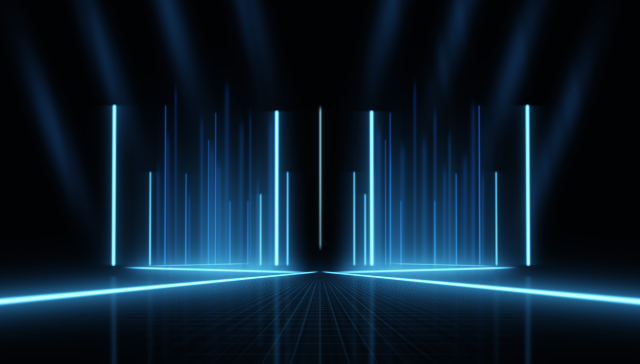
This background is drawn by a Shadertoy shader. Its source:

```glsl
// Dark stage with upright neon bars, soft ceiling shafts and glowing beams on a tiled floor.
#define HORIZON 0.256
#define LIGHT vec3(0.17, 0.60, 1.0)
#define BLUE vec3(0.06, 0.36, 1.0)
#define PALE vec3(0.55, 0.95, 1.1)
#define AMBIENT vec3(0.004, 0.007, 0.014)
#define BEAM_SLOPE 0.094
#define HAZE 0.62
#define SHAFTS 0.30
#define PLANKS 3.2
#define FAINT_BARS 12

// Mirrored pairs: left offset, right offset, top, power
const vec4 BARS[11] = vec4[11](
    vec4(0.566, 0.571, 0.710, 1.00), vec4(0.119, 0.142, 0.694, 1.00),
    vec4(0.466, 0.484, 0.527, 0.60), vec4(0.089, 0.094, 0.527, 0.60),
    vec4(0.163, 0.124, 0.466, 0.58), vec4(0.425, 0.438, 0.710, 0.40),
    vec4(0.368, 0.374, 0.523, 0.40), vec4(0.287, 0.193, 0.690, 0.36),
    vec4(0.306, 0.180, 0.616, 0.33), vec4(0.247, 0.315, 0.447, 0.38),
    vec4(0.198, 0.222, 0.448, 0.34));

float hash(float n) { return fract(sin(n * 127.1) * 43758.5453); }

float noise(float x) {
    float f = fract(x);
    return mix(hash(floor(x)), hash(floor(x) + 1.0), f * f * (3.0 - 2.0 * f));
}

float bell(float d, float width) { return exp(-d * d / (width * width)); }

// Soft window between two limits
float span(float lo, float hi, float soft, float v) {
    return smoothstep(lo - soft, lo + soft, v) * (1.0 - smoothstep(hi - soft, hi + soft, v));
}

vec3 uprightBars(float x, float y, float px) {
    float ax = abs(x);
    vec3 sum = vec3(0.0);
    for (int i = 0; i < 11; i++) {
        vec4 b = BARS[i];
        float offset = (x < 0.0 ? b.x : b.y) * (1.0 + 0.01 * (0.5 - y));
        float d = abs(ax - offset);
        float strength = b.w * b.w;
        float core = 7.0 * strength * bell(d, max(0.002 + 0.0018 * strength, 0.7 * px));
        float halo = 0.45 * strength * exp(-d / 0.016);
        float fade = span(0.272, b.z, 0.005, y) * mix(1.0, 0.55, smoothstep(0.3, b.z, y) * (1.0 - strength));
        sum += mix(BLUE, LIGHT, smoothstep(0.4, 0.58, b.w)) * (core + halo) * fade;
    }
    // Blurred bars scattered behind
    float side = x < 0.0 ? 3.0 : 41.0;
    for (int i = 0; i < FAINT_BARS; i++) {
        float id = float(i) + side;
        float offset = mix(0.13, 0.46, (float(i) + hash(id)) / float(FAINT_BARS));
        float top = mix(0.45, 0.78, hash(id + 7.3));
        float width = mix(0.003, 0.008, hash(id + 3.7));
        sum += BLUE * 0.24 * bell(ax - offset, width) * span(0.28, top, 0.03, y);
    }
    // Pale centre bar
    float centre = bell(x - 0.001, max(0.0032, 0.7 * px)) + 0.06 * exp(-ax / 0.012);
    return sum + PALE * centre * span(0.32, 0.702, 0.012, y) * mix(0.65, 1.0, smoothstep(0.3, 0.55, y));
}

float ceilingShafts(float ax, float x, float y) {
    float sum = 0.0;
    for (int i = 0; i < 4; i++) {
        float n = float(i);
        float offset = 0.20 + 0.22 * n - (0.24 + 0.04 * n) * (1.0 - y) - 0.03 * step(0.0, x) * n * 0.8;
        sum += bell(ax - offset, 0.036) * bell(y - 1.0 + 0.04 * n * n, 0.22);
    }
    return sum * (0.7 + 0.5 * noise(x * 40.0 + y * 8.0));
}

float curtainHaze(float ax, float x, float y) {
    float h = max(y - 0.265, 0.0);
    float window = smoothstep(0.02, 0.17, ax) * (1.0 - smoothstep(0.28, 0.62, ax));
    float streaks = 0.55 + 0.4 * noise(x * 34.0) + 0.3 * noise(x * 95.0 + 20.0);
    float rise = HAZE * bell(h, 0.27) * streaks + 0.6 * exp(-h / 0.035);
    return window * rise * smoothstep(0.225, 0.268, y);
}

float floorBeams(float ax, float y, float px) {
    // Front beams spread from the vanishing point
    float d = y - (0.254 - BEAM_SLOPE * ax);
    float grow = smoothstep(0.0, 0.3, ax);
    float sum = mix(3.0, 8.0, grow) * bell(d, max(0.001 + 0.006 * ax, 0.7 * px)) * smoothstep(0.0, 0.03, ax);
    sum += mix(0.2, 1.1, grow) * exp(-abs(d) / (d > 0.0 ? 0.030 : 0.034));
    // Back beams
    float back = y - 0.251 - 0.0277 * (ax - 0.03);
    float window = smoothstep(0.02, 0.12, ax) * (1.0 - smoothstep(0.46, 0.545, ax));
    sum += window * (4.0 * bell(back, max(0.0025, 0.7 * px)) + 0.55 * exp(-abs(back) / 0.018));
    float far = y - 0.276 + 0.0244 * (ax - 0.19);
    return sum + 1.0 * bell(far, max(0.0015, 0.7 * px)) * span(0.21, 0.46, 0.03, ax);
}

// Smooth line at every whole number of v
float gridLine(float v, float width) {
    float d = abs(fract(v + 0.5) - 0.5);
    return 1.0 - smoothstep(0.0, width, d);
}

float tiledFloor(float x, float y, float px) {
    float depth = max(HORIZON - y, 0.003);
    float u = x / depth * PLANKS;
    float planks = gridLine(u, 0.05 + PLANKS * px / depth);
    float tiles = gridLine(1.6 / depth, 0.06 + 1.6 * px / (depth * depth));
    float lit = bell(x, 0.42) * smoothstep(0.0, 0.05, depth) * mix(1.0, 0.55, smoothstep(0.1, 0.25, depth));
    float grain = 0.6 + 0.8 * noise(u * 5.0);
    return lit * (0.10 * grain + 0.17 * planks * bell(x, 0.25) + 0.06 * tiles);
}

void mainImage(out vec4 fragColor, in vec2 fragCoord) {
    float px = 1.0 / iResolution.y;
    float x = (fragCoord.x - 0.5 * iResolution.x) * px;
    float y = fragCoord.y * px;
    float ax = abs(x);
    vec3 energy = AMBIENT + uprightBars(x, y, px);
    energy += BLUE * vec3(2.2, 1.3, 0.9) * SHAFTS * ceilingShafts(ax, x, y);
    energy += LIGHT * (curtainHaze(ax, x, y) + floorBeams(ax, y, px));
    if (y < HORIZON) {
        energy += LIGHT * tiledFloor(x, y, px);
        energy += 0.025 * uprightBars(x, 2.0 * HORIZON - y, 0.012);
    }
    fragColor = vec4(1.0 - exp(-energy), 1.0);
}
```
